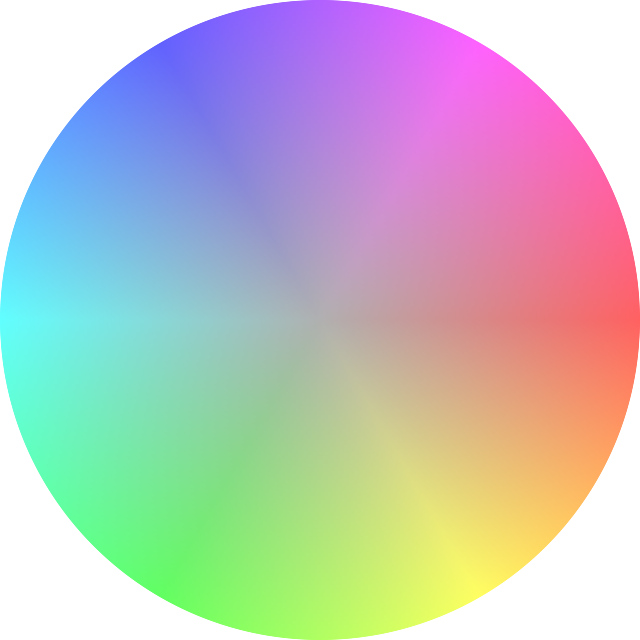
A Shadertoy shader for this background:

```glsl
// A colour wheel on white: hue runs clockwise from red at the right,
// saturation grows linearly from a grey centre to the rim, and
// lightness stays constant (an HSL disc).

const float TAU = 6.2831853;

// Converts hue (in turns), saturation and lightness to RGB.
vec3 hslToRgb(float hue, float saturation, float lightness) {
    vec3 pureHue = clamp(abs(mod(hue * 6.0 + vec3(0.0, 4.0, 2.0), 6.0) - 3.0) - 1.0, 0.0, 1.0);
    float chroma = saturation * (1.0 - abs(2.0 * lightness - 1.0));
    return lightness + chroma * (pureHue - 0.5);
}

void mainImage(out vec4 fragColor, in vec2 fragCoord) {
    // Centred coordinates; the rim lies at radius 1.
    float canvasSize = min(iResolution.x, iResolution.y);
    vec2 position = (2.0 * fragCoord - iResolution.xy) / canvasSize;
    float radius = length(position);

    // Hue from the clockwise angle, saturation from the radius.
    float hue = radius > 0.0 ? atan(-position.y, position.x) / TAU : 0.0;
    vec3 wheel = hslToRgb(hue, min(radius, 1.0), 0.69);

    // Antialiased rim, about one pixel wide.
    float pixelWidth = 2.0 / canvasSize;
    float outside = smoothstep(-0.5, 0.5, (radius - 1.0) / pixelWidth);
    fragColor = vec4(mix(wheel, vec3(1.0), outside), 1.0);
}
```
